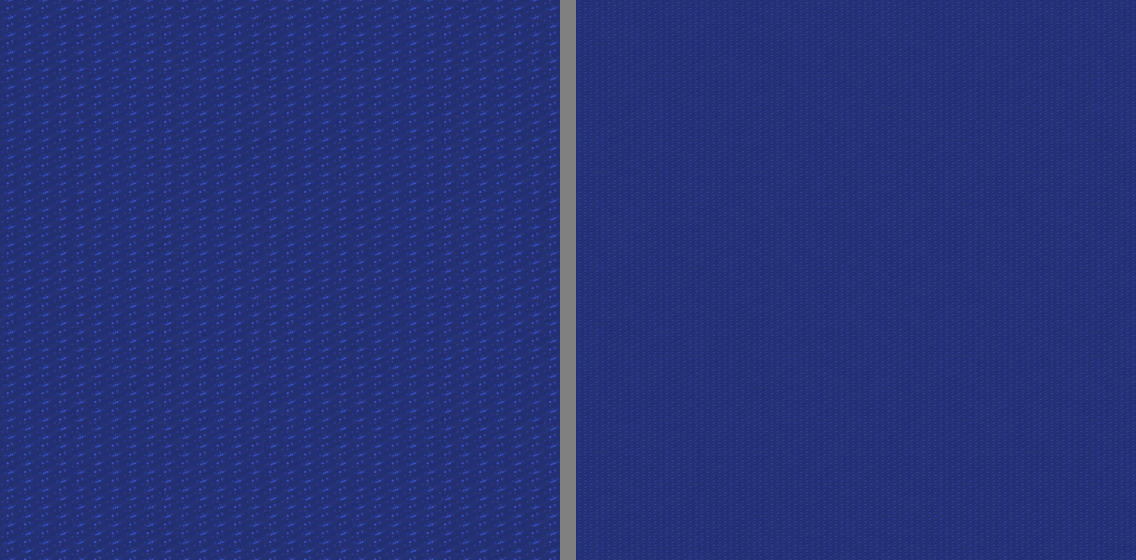
Left, the tile; right, the same tile 3 across and 3 down.
Reproduce this texture procedurally as a WebGL 2 fragment shader.

```glsl
#version 300 es
precision highp float;
// Navy woven cloth: a slanted lattice of tiny bright stitches on dark ribs.
// Canvas space is sheared by half a row per column, cut into cells, and
// each cell holds a beaded dash, a knot half a row away and faint specks.
uniform vec2 u_resolution;
out vec4 fragColor;

const float CELLS = 32.0;        // cells across and down
const float RISE = 16.0;         // rows climbed by a rib over the full width
const int BEADS = 3;             // beads forming the bright dash
const int SPECKS = 6;            // faint specks per cell
const float DASH_SLOPE = 0.36;   // tilt of the dash itself
const float BEAD_STEP = 0.11;    // sizes in cells
const float BEAD_RADIUS = 0.055;
const float KNOT_RADIUS = 0.062;
const float SPECK_RADIUS = 0.053;
const float WEAR = 0.10;         // stitch brightness variation
const float SHADING = 0.003;     // broad light and dark
const vec3 NAVY_DARK = vec3(0.133, 0.182, 0.438);
const vec3 NAVY = vec3(0.144, 0.196, 0.472);
const vec3 THREAD = vec3(0.173, 0.237, 0.578);
const vec3 STITCH = vec3(0.245, 0.325, 0.790);
const float TAU = 6.2831853;

float hash(vec2 p) {
    vec3 q = fract(vec3(p.xyx) * 0.1031);
    q += dot(q, q.yzx + 33.33);
    return fract((q.x + q.y) * q.z);
}

// Coverage of a dot, softened by about one pixel
float dotCover(vec2 p, vec2 center, float radius, float soft) {
    return 1.0 - smoothstep(radius - soft, radius + soft, length(p - center));
}

void main() {
    vec2 uv = gl_FragCoord.xy / u_resolution;
    float soft = 0.7 * CELLS / min(u_resolution.x, u_resolution.y);
    float slope = RISE / CELLS;

    // Sheared lattice; row numbers wrap over the canvas
    vec2 lattice = vec2(uv.x * CELLS, uv.y * CELLS - uv.x * RISE);
    vec2 cell = floor(lattice);
    cell.y = mod(cell.y, CELLS);
    vec2 local = lattice - floor(lattice);

    // Position around the cell middle, with the shear undone
    vec2 p = local - 0.5;
    p.y += p.x * slope;

    // Ribs: two soft diagonal bands per cell, one stronger
    float rib = 0.5 + 0.25 * cos(TAU * (local.y - 0.70)) + 0.25 * cos(2.0 * TAU * (local.y - 0.72));
    vec3 color = mix(NAVY_DARK, NAVY, rib);

    // Faint specks alternate between the two ribs
    float speckle = 0.0;
    for (int i = 0; i < SPECKS; i++) {
        float k = float(i);
        float side = mod(k, 2.0) - 0.5;
        vec2 center = vec2((k + 0.5) / float(SPECKS) - 0.5, 0.5 * side + 0.14 * sin(2.4 * k));
        center.x *= 0.86;
        center.y += center.x * slope;
        float strength = 0.75 + 0.25 * hash(cell + 17.0 * k);
        speckle = max(speckle, strength * dotCover(p, center, SPECK_RADIUS, soft));
    }
    color = mix(color, THREAD, speckle);

    // Bright dash of beads along the upper rib, fading to its left end
    vec2 dashCenter = vec2(0.10, 0.24);
    float stitch = 0.0;
    for (int i = 0; i < BEADS; i++) {
        float k = float(i) - 0.5 * float(BEADS - 1);
        vec2 center = dashCenter + BEAD_STEP * k * vec2(1.0, DASH_SLOPE);
        float strength = 0.85 + 0.15 * k;
        stitch = max(stitch, strength * dotCover(p, center, BEAD_RADIUS, soft));
    }

    // Knot on the lower rib with a weaker one beyond it
    vec2 knotCenter = vec2(-0.06, -0.22);
    float knot = dotCover(p, knotCenter, KNOT_RADIUS, soft);
    float echo = dotCover(p, knotCenter + vec2(0.25, 0.12), KNOT_RADIUS, soft);
    stitch = max(stitch, max(0.95 * knot, 0.5 * echo));
    float worn = 1.0 - WEAR * hash(cell + 5.0);
    color = mix(color, STITCH, worn * stitch);

    // Broad, barely visible shading that wraps on both axes
    float shade = sin(TAU * (2.0 * uv.x + uv.y)) + 0.6 * sin(TAU * (3.0 * uv.x - uv.y) + 1.3);
    fragColor = vec4(color * (1.0 + SHADING * shade), 1.0);
}
```
